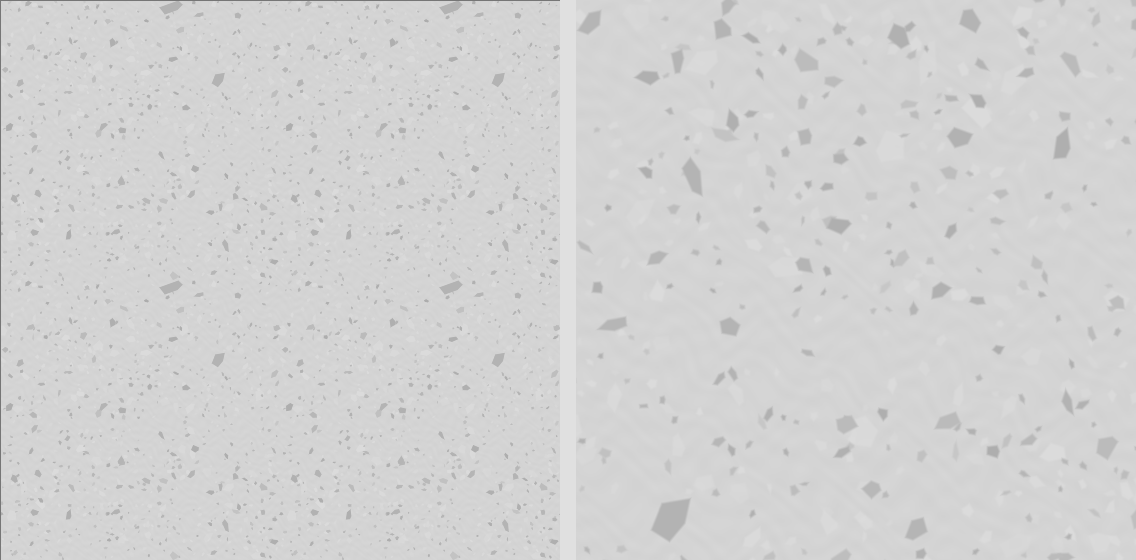
Left, the full canvas; right, a detail of the centre.
Reproduce this texture procedurally as a three.js fragment shader.

```glsl
// Pale grey terrazzo: angular stone chips in several sizes over a faintly rippled base.
// Each chip is a convex polygon cut by random half-planes, one per jittered grid cell.
// The slab repeats twice each way and has a thin dark line on its left and top edges.

varying vec2 vUv;

const float TILES = 2.0;
const float TAU = 6.2831853;
const float EDGE_SOFTNESS = 0.001;
const float BORDER_WIDTH = 0.0018;
const float RIPPLE_CONTRAST = 0.0065;
const float CHIP_SIDES = 5.0;
const float MAX_STRETCH = 1.5;

const vec3 BASE = vec3(0.83);
const vec3 PALE_CHIP = vec3(0.86);
const vec3 MID_CHIP = vec3(0.765);
const vec3 DARK_CHIP = vec3(0.68);
const vec3 BORDER = vec3(0.46);

float hash(vec2 p, float seed) {
  vec3 q = fract(vec3(p.xyx) * vec3(0.1031, 0.1030, 0.0973) + seed * 0.137);
  q += dot(q, q.yzx + 33.33);
  return fract((q.x + q.y) * q.z);
}

// Signed distance to an irregular, elongated polygon.
float chipDistance(vec2 p, float radius, vec2 id, float seed) {
  float turn = TAU * hash(id, seed + 1.0);
  float stretch = mix(1.0, MAX_STRETCH, hash(id, seed + 2.0));
  float c = cos(turn);
  float s = sin(turn);
  p = mat2(c, -s, s, c) * p;
  float d = -1.0;
  for (float i = 0.0; i < CHIP_SIDES; i++) {
    float jitter = 0.6 * hash(id, seed + 3.0 + i);
    float angle = TAU * (i + jitter) / CHIP_SIDES;
    vec2 normal = vec2(cos(angle) / stretch, sin(angle) * stretch);
    float reach = radius * mix(0.75, 1.2, hash(id, seed + 9.0 + i));
    d = max(d, (dot(normal, p) - reach) / length(normal));
  }
  return d;
}

// Slow variation that gathers chips into loose groups; periodic in the tile.
float clumping(vec2 t) {
  return 1.0 + 0.35 * sin(TAU * (2.0 * t.x + t.y) + 1.0)
             * sin(TAU * (3.0 * t.y - t.x) + 2.0);
}

// One scatter of chips: x is coverage, y a random tone.
vec2 chipLayer(vec2 uv, float cells, float maxRadius, float density, float seed) {
  vec2 grid = uv * TILES * cells;
  vec2 result = vec2(0.0);
  for (float y = -1.0; y <= 1.0; y++) {
    for (float x = -1.0; x <= 1.0; x++) {
      vec2 cell = floor(grid) + vec2(x, y);
      vec2 id = mod(cell, cells);
      if (hash(id, seed) > density * clumping(id / cells)) continue;
      vec2 offset = vec2(hash(id, seed + 15.0), hash(id, seed + 16.0));
      vec2 center = cell + mix(vec2(0.15), vec2(0.85), offset);
      float size = hash(id, seed + 17.0);
      float radius = maxRadius * mix(0.45, 1.0, size * size);
      float d = chipDistance((grid - center) / (TILES * cells), radius, id, seed);
      float cover = 1.0 - smoothstep(-EDGE_SOFTNESS, EDGE_SOFTNESS, d);
      if (cover > result.x) result = vec2(cover, hash(id, seed + 18.0));
    }
  }
  return result;
}

// Warped, layered sines giving short slanting ripples.
float ripples(vec2 t) {
  vec2 p = t * TAU;
  vec2 warp = vec2(sin(7.0 * p.y + 2.0 * sin(3.0 * p.x)),
                   sin(9.0 * p.x + 2.0 * sin(4.0 * p.y)));
  p += 0.055 * warp;
  float wave = sin(13.0 * p.x + 31.0 * p.y + 1.5 * sin(11.0 * p.x));
  wave += 0.8 * sin(19.0 * p.x - 27.0 * p.y + 1.5 * sin(8.0 * p.y));
  wave += 0.5 * sin(37.0 * p.x + 46.0 * p.y);
  return wave / 1.6;
}

vec3 paintPale(vec3 color, vec2 layer) {
  return mix(color, PALE_CHIP, layer.x * mix(0.35, 1.0, layer.y));
}

vec3 paintGrey(vec3 color, vec2 layer, float darkest, float lightest) {
  vec3 tone = mix(DARK_CHIP, MID_CHIP, mix(darkest, lightest, layer.y));
  return mix(color, tone, layer.x);
}

void main() {
  vec3 color = BASE + RIPPLE_CONTRAST * ripples(vUv * TILES);

  // Pale chips sit beneath the grey ones.
  color = paintPale(color, chipLayer(vUv, 18.0, 0.0080, 0.28, 20.0));
  color = paintPale(color, chipLayer(vUv, 34.0, 0.0036, 0.30, 45.0));

  // Grey chips from fine to coarse.
  color = paintGrey(color, chipLayer(vUv, 38.0, 0.0030, 0.22, 70.0), 0.1, 1.2);
  color = paintGrey(color, chipLayer(vUv, 22.0, 0.0060, 0.27, 95.0), 0.0, 1.0);
  color = paintGrey(color, chipLayer(vUv, 12.0, 0.0122, 0.16, 120.0), 0.0, 0.4);

  // Border line on the left and top.
  float edge = min(vUv.x, 1.0 - vUv.y);
  float line = 1.0 - smoothstep(-EDGE_SOFTNESS, EDGE_SOFTNESS, edge - BORDER_WIDTH);
  color = mix(color, BORDER, line);

  gl_FragColor = vec4(color, 1.0);
}
```
